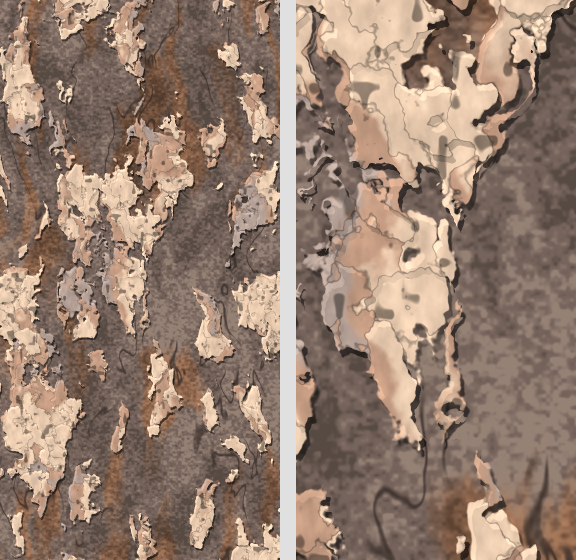
Left: the whole. Right: its middle third, enlarged.
Reproduce this texture procedurally as a Shadertoy shader.

```glsl
// Weathered pine bark: pale flaking plates over rough grey-brown furrows.
// Warped, upright Voronoi cells form the plates, smaller ones the flakes;
// a height difference towards the light gives the ledges their shadows.
#define PLATE_SCALE vec2(6.0, 2.7)
#define FLAKE_SCALE vec2(21.0, 12.0)
#define PLATE_LEVEL 0.42
#define LEAN 0.34
#define JAGGEDNESS 1.5
#define GRAIN 0.75
#define RELIEF 0.55
#define LIGHT_STEP vec2(-0.0045, 0.0075)
#define RUST 0.6
#define SAMPLES 2

const vec3 CREVICE = vec3(0.20, 0.16, 0.145);
const vec3 DARK_BARK = vec3(0.34, 0.29, 0.26);
const vec3 MID_BARK = vec3(0.46, 0.39, 0.36);
const vec3 PALE_BARK = vec3(0.59, 0.51, 0.46);
const vec3 ASH_FLAKE = vec3(0.71, 0.63, 0.59);
const vec3 TAN_FLAKE = vec3(0.77, 0.61, 0.51);
const vec3 CREAM_FLAKE = vec3(0.92, 0.80, 0.69);
const vec3 RUST_BARK = vec3(0.58, 0.37, 0.23);

vec3 hash3(vec2 p) {
    vec3 q = fract(p.xyx * vec3(0.1031, 0.1030, 0.0973));
    q += dot(q, q.yxz + 33.33);
    return fract((q.xxy + q.yzz) * q.zyx);
}

float noise(vec2 p) {
    vec2 i = floor(p), f = fract(p);
    f = f * f * (3.0 - 2.0 * f);
    float low = mix(hash3(i).x, hash3(i + vec2(1, 0)).x, f.x);
    float high = mix(hash3(i + vec2(0, 1)).x, hash3(i + vec2(1, 1)).x, f.x);
    return mix(low, high, f.y);
}

float fbm(vec2 p) {
    float sum = 0.0, amp = 0.533;
    for (int i = 0; i < 4; i++) {
        sum += amp * noise(p);
        p = mat2(1.9, 0.5, -0.5, 1.9) * p + 7.3;
        amp *= 0.5;
    }
    return sum;
}

// x: gap between the two nearest cells, yz: random values of the cell
vec3 voronoi(vec2 p) {
    vec2 base = floor(p), id = vec2(0.0);
    float near = 9.0, second = 9.0;
    for (int y = -1; y <= 1; y++)
    for (int x = -1; x <= 1; x++) {
        vec3 h = hash3(base + vec2(x, y));
        float d = length(base + vec2(x, y) + h.xy - p);
        if (d < near) { second = near; near = d; id = h.zx; }
        else second = min(second, d);
    }
    return vec3(second - near, id);
}

// Bends the upright growth into leaning, branching ridges
vec2 growth(vec2 p) {
    vec2 bend = vec2(fbm(p * 2.3 + 3.0), fbm(p * 4.0 + 19.0)) - 0.5;
    return p + bend * vec2(LEAN, 0.2);
}

// Plate thickness above the furrows; also returns the flake cell
float thickness(vec2 p, vec2 q, out vec3 flake) {
    vec2 jag = vec2(fbm(p * 32.0), fbm(p * 32.0 + 9.0)) - 0.5;
    flake = voronoi(q * FLAKE_SCALE + JAGGEDNESS * jag);
    vec3 plate = voronoi(q * PLATE_SCALE + 0.3 * jag);
    return plate.x + 0.8 * (plate.y - 0.5) + 1.5 * (fbm(q * vec2(11.0, 5.0)) - 0.5)
         + 0.45 * (flake.y - 0.5) - PLATE_LEVEL;
}

float ledge(float body, vec3 flake) {
    return smoothstep(0.0, 0.05, body) * (0.6 + 0.6 * flake.y);
}

vec3 furrowColor(vec2 p, vec2 q) {
    float tone = 0.53 + 1.3 * (fbm(q * vec2(16.0, 8.0)) - 0.5) + 0.5 * (noise(p * 3.5 + 5.0) - 0.5);
    tone += GRAIN * (noise(p * vec2(95.0, 125.0)) - 0.5) + 0.6 * GRAIN * (noise(p * 210.0) - 0.5);
    vec3 col = mix(DARK_BARK, MID_BARK, smoothstep(0.0, 0.5, tone));
    col = mix(col, PALE_BARK, smoothstep(0.5, 1.0, tone));
    // Rusty upright streaks
    float rust = smoothstep(0.53, 0.72, fbm(q * vec2(13.0, 3.0) + 61.0));
    col = mix(col, RUST_BARK * (0.65 + 0.5 * tone), RUST * rust);
    // Thin broken cracks
    float crack = 1.0 - smoothstep(0.0, 0.024, abs(fbm(q * vec2(9.0, 3.5) + 40.0) - 0.5));
    return mix(col, CREVICE, 0.75 * crack * smoothstep(0.35, 0.65, noise(p * 11.0)));
}

vec3 flakeColor(vec2 p, vec2 q, float body, vec3 flake) {
    float tone = 0.5 * flake.z + 0.9 * fbm(q * vec2(6.0, 4.0) + 80.0) + 0.35 * min(body, 0.5);
    vec3 col = mix(ASH_FLAKE, TAN_FLAKE, smoothstep(0.52, 0.62, tone));
    col = mix(col, CREAM_FLAKE, smoothstep(0.70, 0.78, tone));
    col *= 0.86 + 0.28 * fbm(p * vec2(60.0, 38.0));
    // Seams between flakes and small pits
    col *= mix(0.72, 1.0, smoothstep(0.0, 0.10, flake.x));
    return col * (1.0 - 0.4 * smoothstep(0.78, 0.9, noise(p * vec2(65.0, 48.0))));
}

vec3 bark(vec2 p) {
    vec2 q = growth(p), lit = p + LIGHT_STEP;
    vec3 flake, litFlake;
    float body = thickness(p, q, flake);
    float litBody = thickness(lit, growth(lit), litFlake);
    vec3 col = mix(furrowColor(p, q), flakeColor(p, q, body, flake), smoothstep(0.0, 0.04, body));
    float slope = ledge(body, flake) - ledge(litBody, litFlake);
    return col * (1.0 + RELIEF * clamp(slope, -1.0, 0.22));
}

void mainImage(out vec4 fragColor, in vec2 fragCoord) {
    vec3 sum = vec3(0.0);
    for (int i = 0; i < SAMPLES * SAMPLES; i++) {
        vec2 offset = (vec2(i % SAMPLES, i / SAMPLES) + 0.5) / float(SAMPLES) - 0.5;
        sum += bark((fragCoord + offset) / iResolution.x);
    }
    fragColor = vec4(sum / float(SAMPLES * SAMPLES), 1.0);
}
```
